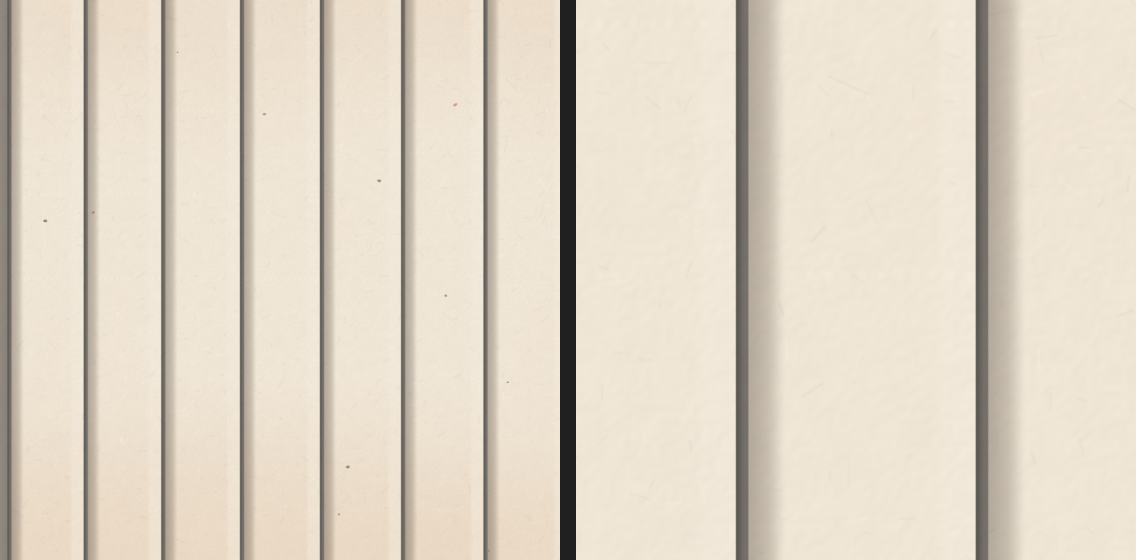
Left, the full canvas; right, a detail of the centre.
Write a Shadertoy shader that draws this texture.

```glsl
const int BOARDS = 7;
const float FIRST_GAP = 0.0169;
const float BOARD_PITCH = 0.1352;
const float PITCH_GROWTH = 0.00108;
const float GAP_HALF_WIDTH = 0.0037;
const float SHADOW_CORE = 0.014;
const float SHADOW_END = 0.027;
const float SHEEN_WIDTH = 0.030;
const float GRAIN = 0.028;
const float FIBRE_STRENGTH = 0.035;
const float SPECK_CHANCE = 0.22;
const float DOT_ROW_PITCH = 0.0748;
const float DOT_PITCH = 0.0105;

const vec3 PAPER = vec3(0.940, 0.900, 0.838);
const vec3 AGED_PAPER = vec3(0.915, 0.850, 0.770);
const vec3 SHEEN = vec3(0.950, 0.916, 0.860);
const vec3 GAP_DARK = vec3(0.350, 0.335, 0.315);
const vec3 GAP_LIGHT = vec3(0.455, 0.435, 0.410);
const vec3 SHADE_NEAR = vec3(0.755, 0.740, 0.735);
const vec3 SHADE_FAR = vec3(0.835, 0.830, 0.820);
const vec3 EDGE_GREY = vec3(0.570, 0.540, 0.500);
const vec3 SPECK_GREY = vec3(0.500, 0.490, 0.460);
const vec3 SPECK_RED = vec3(0.830, 0.560, 0.530);

// Integer hash: three values in 0..1 per cell
vec3 hash3(vec2 cell, int seed) {
    uvec3 v = uvec3(ivec3(ivec2(cell), seed) + 4096);
    v = v * 1664525u + 1013904223u;
    v += v.yzx * v.zxy;
    v ^= v >> 16u;
    v += v.yzx * v.zxy;
    return vec3(v >> 8u) / 16777216.0;
}

float noise(vec2 p, int seed) {
    vec2 i = floor(p), f = fract(p);
    f = f * f * (3.0 - 2.0 * f);
    float low = mix(hash3(i, seed).x, hash3(i + vec2(1, 0), seed).x, f.x);
    float high = mix(hash3(i + vec2(0, 1), seed).x, hash3(i + vec2(1, 1), seed).x, f.x);
    return mix(low, high, f.y);
}

float segmentDistance(vec2 p, vec2 halfSpan) {
    float t = clamp(dot(p, halfSpan) / dot(halfSpan, halfSpan), -1.0, 1.0);
    return length(p - t * halfSpan);
}

// Embossed grain: difference of two shifted noise samples
float grain(vec2 uv) {
    vec2 shift = vec2(0.0013, -0.0013);
    float fine = noise(uv * 240.0, 1) - noise((uv + shift) * 240.0, 1);
    float coarse = noise(uv * 90.0, 2) - 0.5;
    return fine * 0.7 + coarse * 0.35;
}

// Short raised or dark fibres, one per cell in each layer
float fibres(vec2 uv, float px) {
    float sum = 0.0;
    for (int layer = 0; layer < 3; layer++) {
        float scale = 17.0 + 11.0 * float(layer);
        vec2 p = uv * scale + 0.37 * float(layer);
        vec3 r = hash3(floor(p), 10 + layer);
        vec3 q = hash3(floor(p), 20 + layer);
        float angle = 6.2832 * r.z;
        vec2 halfSpan = mix(0.06, 0.24, q.x) * vec2(cos(angle), sin(angle));
        float d = segmentDistance(fract(p) - mix(vec2(0.3), vec2(0.7), r.xy), halfSpan) / scale;
        float mask = 1.0 - smoothstep(0.0004, 0.0004 + 1.5 * px, d);
        sum += mask * step(q.z, 0.6) * (q.y - 0.65);
    }
    return sum;
}

// Faint rows of pressed dots in the middle of the height
float dotRows(vec2 uv) {
    vec2 p = vec2(uv.x / DOT_PITCH, (uv.y - 0.503) / DOT_ROW_PITCH);
    vec2 offset = (fract(p + 0.5) - 0.5) * vec2(DOT_PITCH, DOT_ROW_PITCH);
    float band = step(-0.5, p.y) * step(p.y, 4.5);
    float worn = smoothstep(0.35, 0.7, noise(uv * vec2(14.0, 40.0), 3));
    return band * worn * (1.0 - smoothstep(0.001, 0.004, length(offset)));
}

vec3 addSpecks(vec3 color, vec2 uv, float px) {
    vec2 p = uv * 7.0, cell = floor(p);
    vec3 r = hash3(cell, 31), q = hash3(cell, 32);
    vec2 offset = (fract(p) - mix(vec2(0.1), vec2(0.9), r.xy)) / 7.0;
    float radius = mix(0.0012, 0.0036, q.x) * mix(0.6, 1.3, noise(uv * 400.0, 4));
    float mask = 1.0 - smoothstep(radius - px, radius + px, length(offset * vec2(1.0, 1.25)));
    vec3 tint = mix(SPECK_GREY, SPECK_RED, step(0.85, q.y));
    return mix(color, tint, mask * step(r.z, SPECK_CHANCE) * mix(0.45, 0.9, q.z));
}

void mainImage(out vec4 fragColor, in vec2 fragCoord) {
    vec2 uv = fragCoord / iResolution.xy;
    float px = 1.0 / min(iResolution.x, iResolution.y);

    // Paper, yellowed toward the top and bottom
    float age = 0.95 * smoothstep(0.38, 0.0, uv.y) + 0.6 * smoothstep(0.7, 1.0, uv.y);
    age += 0.25 * (noise(uv * 5.0, 5) - 0.5);
    vec3 color = mix(PAPER, AGED_PAPER, clamp(age, 0.0, 1.0));
    color = addSpecks(color, uv, px);

    // Boards: sheen before each gap, cast shadow after it, then the gap itself
    for (int i = 0; i <= BOARDS; i++) {
        float n = float(i);
        float d = uv.x - (FIRST_GAP + BOARD_PITCH * n + PITCH_GROWTH * n * n);
        float after = smoothstep(-px, px, d);
        float sheen = smoothstep(-SHEEN_WIDTH, -SHEEN_WIDTH + 0.008, d) * (1.0 - after);
        color = mix(color, SHEEN, 0.5 * sheen);
        if (i == 0) color = mix(color, EDGE_GREY * (1.0 - 5.0 * uv.x), 1.0 - after);
        vec3 shade = mix(SHADE_NEAR, SHADE_FAR, smoothstep(GAP_HALF_WIDTH, SHADOW_CORE + 0.004, d));
        float shadow = after * (1.0 - smoothstep(SHADOW_CORE, SHADOW_END, d));
        color *= mix(vec3(1.0), shade, shadow);
        vec3 gap = mix(GAP_DARK, GAP_LIGHT, smoothstep(-GAP_HALF_WIDTH, 0.5 * GAP_HALF_WIDTH, d));
        color = mix(color, gap, 1.0 - smoothstep(-px, px, abs(d) - GAP_HALF_WIDTH));
    }

    // Surface relief
    float relief = GRAIN * grain(uv) + FIBRE_STRENGTH * fibres(uv, px) + 0.012 * dotRows(uv);
    fragColor = vec4(clamp(color * (1.0 + relief), 0.0, 1.0), 1.0);
}
```
